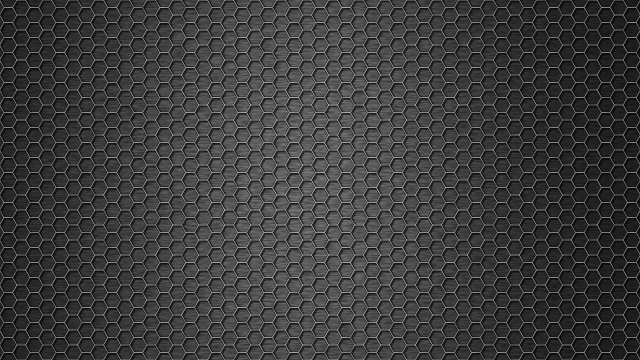
Give the GLSL for this pattern, as a Shadertoy shader.

```glsl
vec2 hashGradient(vec2 cell) {
    vec3 h = fract(cell.xyx * vec3(0.1031, 0.1030, 0.0973));
    h += dot(h, h.yzx + 33.33);
    float angle = 6.2832 * fract((h.x + h.y) * h.z);
    return vec2(cos(angle), sin(angle));
}

float gradientNoise(vec2 p) {
    vec2 i = floor(p), f = fract(p);
    vec2 u = f * f * f * (f * (f * 6.0 - 15.0) + 10.0);
    float bottom = mix(dot(hashGradient(i), f),
                       dot(hashGradient(i + vec2(1, 0)), f - vec2(1, 0)), u.x);
    float top = mix(dot(hashGradient(i + vec2(0, 1)), f - vec2(0, 1)),
                    dot(hashGradient(i + 1.0), f - 1.0), u.x);
    return mix(bottom, top, u.y);
}

// Offset from the nearest cell centre of a honeycomb with unit row pitch
vec2 honeycombCell(vec2 p) {
    vec2 period = vec2(1.73205, 1.0);
    vec2 a = mod(p, period) - 0.5 * period;
    vec2 b = mod(p + 0.5 * period, period) - 0.5 * period;
    return dot(a, a) < dot(b, b) ? a : b;
}

// Distance inward from the flat-topped cell border
float hexEdge(vec2 q) {
    q = abs(q);
    return 0.5 - max(q.y, dot(q, vec2(0.866025, 0.5)));
}

// Fine horizontal scratches at two scales
float brushedGrain(vec2 uv) {
    return 0.8 * gradientNoise(uv * vec2(22.0, 170.0))
         + gradientNoise(uv * vec2(48.0, 290.0) + 17.3);
}

void mainImage(out vec4 fragColor, in vec2 fragCoord) {
    vec2 uv = (fragCoord - 0.5 * iResolution.xy) / iResolution.y;
    vec2 p = uv * 24.0;
    float pixel = 24.0 / iResolution.y;

    // Tall central glow, falling off faster on the right
    vec2 g = (uv - vec2(-0.02, 0.02)) / vec2(uv.x > -0.02 ? 0.36 : 0.46, 0.62);
    float glow = exp(-0.5 * dot(g, g));
    float metal = 0.105 + 0.275 * glow;
    metal *= 1.0 + 0.36 * brushedGrain(uv);

    // Soft shadow thrown down and right by the mesh
    float shadowEdge = hexEdge(honeycombCell(p - vec2(0.09, -0.08)));
    metal *= 1.0 - 0.58 * (1.0 - smoothstep(0.02, 0.14, shadowEdge));

    // Dark rim hugging the wire
    float edge = hexEdge(honeycombCell(p));
    metal *= mix(0.6, 1.0, smoothstep(0.03, 0.12, edge));

    // Thin steel wire, brightest on its level runs and uneven in sheen
    float wire = 1.0 - smoothstep(0.034 - 0.5 * pixel, 0.034 + 0.5 * pixel, edge);
    float level = smoothstep(0.40, 0.48, abs(honeycombCell(p).y));
    float sheen = 0.41 + 0.15 * glow + 0.06 * level + 0.16 * gradientNoise(p * 1.7);
    fragColor = vec4(vec3(mix(metal, sheen, wire)), 1.0);
}
```
